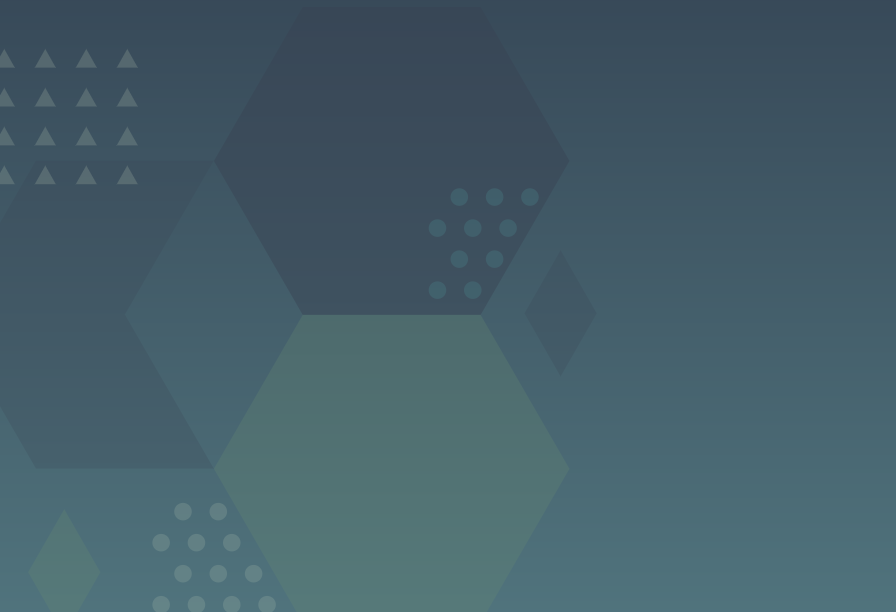
A WebGL 1 fragment shader for this background:

```glsl
precision highp float;
// Dusky teal gradient with large translucent hexagons, diamonds, triangles and dots.
uniform vec2 u_resolution;

#define SKY_TOP vec3(0.218, 0.288, 0.348)
#define SKY_BOTTOM vec3(0.314, 0.452, 0.489)
#define SLATE vec3(0.220, 0.259, 0.322)
#define SAGE vec3(0.400, 0.541, 0.443)
#define TEAL vec3(0.275, 0.470, 0.502)
#define PALE vec3(0.780, 0.840, 0.740)
#define HEX_RADIUS 0.2905
#define DIAMOND_HALF vec2(0.059, 0.103)
#define TRIANGLE_PITCH vec2(0.067, 0.0635)
#define TRIANGLE_SIZE vec2(0.0172, 0.0305)
#define DOT_PITCH vec2(0.0577, 0.0507)
#define DOT_RADIUS 0.0143

// Signed distances, in units of the canvas height
float hexagon(vec2 p) {
  p = abs(p);
  return max(p.y, dot(p, vec2(0.866, 0.5))) - 0.866 * HEX_RADIUS;
}

// Opening to the right with the slope of a hexagon side
float wedge(vec2 p) {
  return 0.5 * abs(p.y) - 0.866 * p.x;
}

float diamond(vec2 p) {
  vec2 h = DIAMOND_HALF;
  return (dot(abs(p), 1.0 / h) - 1.0) * h.x * h.y / length(h);
}

// Four by four grid of triangles; the origin is the base of the top left one
float triangles(vec2 p) {
  vec2 cell = clamp(floor(p / TRIANGLE_PITCH + vec2(0.5, 0.25)), vec2(0.0, -3.0), vec2(3.0, 0.0));
  vec2 q = p - cell * TRIANGLE_PITCH;
  vec2 s = TRIANGLE_SIZE;
  float sides = (abs(q.x) / s.x + q.y / s.y - 1.0) * s.x * s.y / length(s);
  return max(-q.y, sides);
}

// Staggered rows of dots whose count changes by half a dot per row
float dots(vec2 p, float firstCount, float growth) {
  float d = 1.0;
  for (int i = 0; i < 4; i++) {
    float row = float(i);
    float count = floor(firstCount + 0.5 + growth * row);
    vec2 q = p + vec2(0.0357 * mod(row, 2.0), DOT_PITCH.y * row);
    q.x -= DOT_PITCH.x * clamp(floor(q.x / DOT_PITCH.x + 0.5), 0.0, count - 1.0);
    d = min(d, length(q) - DOT_RADIUS);
  }
  return d;
}

// Lays a translucent shape with a one pixel soft edge over a colour
vec3 overlay(vec3 base, vec3 tint, float opacity, float dist) {
  float coverage = clamp(0.5 - dist * u_resolution.y, 0.0, 1.0);
  return mix(base, tint, opacity * coverage);
}

void main() {
  vec2 p = gl_FragCoord.xy / u_resolution.y;
  vec3 color = mix(SKY_BOTTOM, SKY_TOP, p.y);

  // Hexagons, the left one notched on its right side
  vec2 left = p - vec2(0.204, 0.486);
  color = overlay(color, SLATE, 0.22, max(hexagon(left), -wedge(left)));
  color = overlay(color, SLATE, 0.45, hexagon(p - vec2(0.640, 0.737)));
  color = overlay(color, SAGE, 0.27, hexagon(p - vec2(0.640, 0.234)));

  // Diamonds
  color = overlay(color, SLATE, 0.22, diamond(p - vec2(0.916, 0.488)));
  color = overlay(color, SAGE, 0.27, diamond(p - vec2(0.105, 0.065)));

  // Small patterns
  color = overlay(color, PALE, 0.19, triangles(p - vec2(0.007, 0.8895)));
  color = overlay(color, TEAL, 0.40, dots(p - vec2(0.7505, 0.678), 3.0, -0.5));
  color = overlay(color, PALE, 0.17, dots(p - vec2(0.299, 0.164), 2.0, 0.5));

  gl_FragColor = vec4(color, 1.0);
}
```
